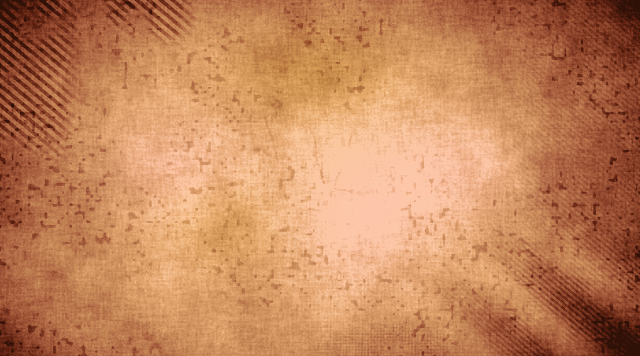
Write a Shadertoy shader that draws this background.

```glsl
// Aged copper-toned parchment: a tone field (vignette, glows, cloth noise)
// is darkened by worn diagonal hatching, specks and scratches, then mapped
// through a six-step colour ramp. Lengths are in units of canvas height.

const vec3 RAMP[6] = vec3[6](
    vec3(0.37, 0.13, 0.065), vec3(0.56, 0.27, 0.17), vec3(0.69, 0.41, 0.27),
    vec3(0.79, 0.55, 0.35), vec3(0.90, 0.66, 0.45), vec3(0.98, 0.78, 0.62));
const vec4 SCRATCHES[4] = vec4[4](       // start xy, end xy
    vec4(0.739, 0.695, 0.810, 0.425), vec4(0.998, 0.636, 0.927, 0.448),
    vec4(0.880, 0.613, 0.911, 0.484), vec4(0.939, 0.472, 1.068, 0.437));
const vec2 HATCH_NORMAL = vec2(0.64, 0.77);
const float STRIPE_PERIOD = 0.0215;
const float FINE_PERIOD = 0.0125;
const float BAND_PERIOD = 0.195;
const float BAND_CENTRE = 0.955;
const float CENTRE_TONE = 4.4;
const float SIDE_FALLOFF = 3.2;
const float TOP_FALLOFF = 1.9;
const float TAU = 6.28319;

float hash(vec2 p) {
    vec3 q = fract(p.xyx * 0.1031);
    q += dot(q, q.yzx + 33.33);
    return fract((q.x + q.y) * q.z);
}

float noise(vec2 p) {
    vec2 i = floor(p), f = fract(p);
    f = f * f * (3.0 - 2.0 * f);
    return mix(mix(hash(i), hash(i + vec2(1, 0)), f.x),
               mix(hash(i + vec2(0, 1)), hash(i + vec2(1, 1)), f.x), f.y);
}

float fbm(vec2 p) {
    float sum = 0.0, amp = 0.5;
    for (int i = 0; i < 5; i++) {
        sum += amp * noise(p);
        p = mat2(1.6, 1.2, -1.2, 1.6) * p + 7.3;
        amp *= 0.5;
    }
    return sum;
}

// Soft elliptical spot, 1 at its centre
float glow(vec2 p, vec2 centre, vec2 radius) {
    vec2 d = (p - centre) / radius;
    return exp(-dot(d, d));
}

float segment(vec2 p, vec2 a, vec2 b) {
    vec2 d = b - a;
    return length(p - a - d * clamp(dot(p - a, d) / dot(d, d), 0.0, 1.0));
}

float stripes(float x, float period) {
    return smoothstep(-0.35, 0.55, sin(TAU * x / period));
}

vec3 ramp(float tone) {
    vec3 col = RAMP[0] * (1.0 + 0.5 * clamp(tone, -1.0, 0.0));
    for (int i = 0; i < 5; i++)
        col = mix(col, RAMP[i + 1], clamp(tone - float(i), 0.0, 1.0));
    return col;
}

void mainImage(out vec4 fragColor, in vec2 fragCoord) {
    vec2 p = fragCoord / iResolution.y;
    float aspect = iResolution.x / iResolution.y;
    vec2 fromCentre = abs(vec2(p.x / aspect - 0.48, p.y - 0.47) * 2.0);
    float cloud = fbm(p * 4.0 + 3.0) - 0.48;
    float wear = fbm(p * 13.0 + 21.0) - 0.48;

    // Vignette, bright patches and dull patches
    vec2 fall = pow(fromCentre, vec2(2.5));
    float pink = glow(p, vec2(0.47, 0.53), vec2(0.20, 0.13))
               + glow(p, vec2(1.27, 0.51), vec2(0.22, 0.15))
               + glow(p, vec2(1.02, 0.37), vec2(0.17, 0.17));
    float ochre = glow(p, vec2(0.88, 0.79), vec2(0.25, 0.13))
                + 0.7 * glow(p, vec2(0.62, 0.37), vec2(0.17, 0.14));
    float tone = CENTRE_TONE - SIDE_FALLOFF * fall.x - TOP_FALLOFF * fall.y;
    tone += 0.55 * pink - 0.65 * ochre + 1.7 * cloud + 1.5 * wear;
    tone += 0.7 * glow(p, vec2(0.96, 0.49), vec2(0.20, 0.16));
    tone -= 0.7 * glow(p, vec2(1.58, 0.50), vec2(0.14, 0.30));

    // Woven cloth and grain
    float weave = noise(p * vec2(35, 210)) + noise(p * vec2(210, 35) + 50.0) - 1.0;
    float grain = noise(p * 260.0) - 0.5;
    tone += 0.55 * weave + 0.75 * grain;

    // Bold hatching in the upper left
    float across = dot(p, HATCH_NORMAL);
    float leftArea = smoothstep(0.24, 0.17, p.x + 0.12 * wear)
                   * smoothstep(0.42, 0.72, p.y + 0.25 * cloud);
    float topArea = smoothstep(0.27, 0.34, p.x) * smoothstep(0.57, 0.49, p.x)
                  * smoothstep(0.88, 0.95, p.y + 0.2 * wear);
    float worn = smoothstep(-0.22, 0.10, wear + 0.6 * cloud);
    tone -= 1.7 * max(leftArea, topArea) * worn * stripes(across, STRIPE_PERIOD);

    // Broad bands with fine hatching in the lower right
    float corner = glow(p, vec2(1.58, 0.10), vec2(0.31, 0.22));
    float band = cos(TAU * (across - BAND_CENTRE) / BAND_PERIOD);
    float fine = stripes(across + 0.001 * wear, FINE_PERIOD);
    float blotch = smoothstep(-0.16, 0.16, wear + 0.3 * band);
    tone -= corner * (0.7 * band + blotch * (0.35 + 0.65 * fine) - 0.25);
    float rightArea = smoothstep(1.32, 1.60, p.x) * worn;
    tone -= 0.35 * rightArea * (fine - 0.4);

    // Halftone smudge along the bottom edge
    vec2 dots = sin(TAU * mat2(0.71, 0.71, -0.71, 0.71) * p / FINE_PERIOD);
    float smudge = glow(p, vec2(1.09, 0.03), vec2(0.17, 0.07));
    tone -= smudge * worn * (0.9 + 0.6 * dots.x * dots.y);

    // Specks and stains
    float speckArea = smoothstep(0.42, 0.62, fbm(p * 5.0 + 40.0));
    float speck = smoothstep(0.70, 0.88, noise(p * 85.0 + 9.0));
    tone -= speck * (0.25 + 1.0 * speckArea);
    tone -= 1.8 * glow(p + 0.012 * wear, vec2(0.723, 0.58), vec2(0.010, 0.008));

    // Broken scratches
    vec2 bent = p + 0.012 * vec2(noise(p * 18.0) - 0.5, noise(p * 18.0 + 5.0) - 0.5);
    for (int i = 0; i < 4; i++) {
        float d = segment(bent, SCRATCHES[i].xy, SCRATCHES[i].zw);
        tone -= 0.85 * smoothstep(0.005, 0.001, d) * noise(p * 45.0 + float(i));
    }

    vec3 col = ramp(tone);
    col += pink * vec3(0.01, -0.005, 0.04) - ochre * vec3(0.0, -0.01, 0.055);
    fragColor = vec4(clamp(col, 0.0, 1.0), 1.0);
}
```
